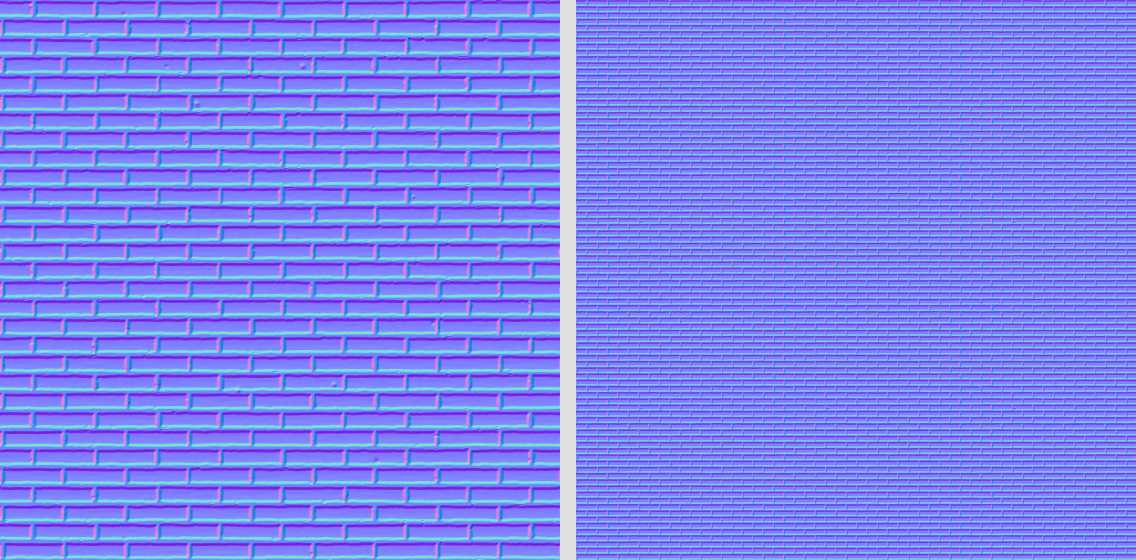
Left: one tile. Right: repeated 3 by 3.
Give the GLSL for this texture map, as a Shadertoy shader.

```glsl
const float ROWS = 30.0;
const float COLUMNS = 9.0;
const float BRICK_PITCH = ROWS / COLUMNS;   // lengths are in row heights
const float HALF_HEIGHT = 0.352;
const float HALF_JOINT = 0.108;
const float CORNER_RADIUS = 0.06;
const float BEVEL_WIDTH = 0.19;
const float BRICK_DEPTH = 0.17;
const int CHIPS = 12;

float hash(vec2 p) {
    vec3 q = fract(vec3(p.xyx) * 0.1031);
    q += dot(q, q.yzx + 33.33);
    return fract((q.x + q.y) * q.z);
}

// Value noise that wraps after a whole number of cells
float wrapNoise(vec2 p, vec2 period) {
    vec2 cell = floor(p);
    vec2 f = p - cell;
    f = f * f * f * (f * (f * 6.0 - 15.0) + 10.0);
    vec2 a = mod(cell, period);
    vec2 b = mod(cell + 1.0, period);
    return mix(mix(hash(a), hash(vec2(b.x, a.y)), f.x),
               mix(hash(vec2(a.x, b.y)), hash(b), f.x), f.y);
}

float scaledNoise(vec2 p, vec2 frequency) {
    return wrapNoise(p * frequency, ROWS * frequency);
}

// Signed distance to the brick outline, negative inside
float brickDistance(vec2 p) {
    float row = mod(floor(p.y), ROWS);
    float u = p.x / BRICK_PITCH - mix(0.04, 0.54, mod(row, 2.0));

    // Each vertical joint shifts and changes width a little
    float joint = floor(u + 0.5);
    vec2 jointId = vec2(mod(joint, COLUMNS), row);
    float shift = (hash(jointId + 7.0) - 0.5) * 0.11;
    float halfJoint = HALF_JOINT + (hash(jointId + 51.0) - 0.5) * 0.04;
    float fromJoint = abs((u - joint) * BRICK_PITCH - shift);

    // Each brick sits slightly high, low or tilted
    vec2 brickId = vec2(mod(floor(u), COLUMNS), row);
    float tilt = (hash(brickId + 83.0) - 0.5) * 0.02;
    float lift = (hash(brickId + 29.0) - 0.5) * 0.035;
    float y = fract(p.y) - 0.5 + lift + tilt * (fract(u) - 0.5) * BRICK_PITCH;

    vec2 q = vec2(halfJoint - fromJoint, abs(y) - HALF_HEIGHT) + CORNER_RADIUS;
    return length(max(q, 0.0)) + min(max(q.x, q.y), 0.0) - CORNER_RADIUS;
}

// Uneven outline with occasional mortar lumps
float edgeWear(vec2 p) {
    float wobble = (scaledNoise(p, vec2(2.0)) - 0.5) * 0.045;
    float rough = (scaledNoise(p, vec2(6.0)) - 0.5) * 0.02;
    float lump = smoothstep(0.82, 1.0, scaledNoise(p + 5.0, vec2(3.0))) * 0.06;
    return wobble + rough - lump;
}

// Sparse pits and crumbs scattered over the wall
float chipHeight(vec2 p) {
    float height = 0.0;
    for (int i = 0; i < CHIPS; i++) {
        float id = float(i);
        vec2 centre = vec2(hash(vec2(id, 3.0)), hash(vec2(id, 17.0)));
        vec2 d = (fract(p / ROWS - centre + 0.5) - 0.5) * ROWS;
        d.x += 0.4 * d.y * (hash(vec2(id, 71.0)) - 0.5);
        float radius = mix(0.05, 0.14, hash(vec2(id, 41.0)));
        float side = hash(vec2(id, 59.0)) < 0.5 ? -1.0 : 1.0;
        height += side * 0.7 * radius * exp(-dot(d, d) / (radius * radius));
    }
    return height;
}

float brickMask(float distance) {
    return smoothstep(-0.5 * BEVEL_WIDTH, 0.5 * BEVEL_WIDTH, -distance);
}

float wallHeight(vec2 p) {
    float face = brickMask(brickDistance(p) + edgeWear(p));
    float y = fract(p.y) - 0.5;
    float crown = -0.2 * y * y * face;
    float grain = scaledNoise(p, vec2(1.0, 6.0)) * 0.008
                + scaledNoise(p, vec2(4.0, 5.0)) * 0.005;
    return BRICK_DEPTH * face + crown + grain + chipHeight(p);
}

vec2 heightSlope(vec2 p, float stepSize) {
    vec2 e = vec2(stepSize, 0.0);
    return vec2(wallHeight(p + e.xy) - wallHeight(p - e.xy),
                wallHeight(p + e.yx) - wallHeight(p - e.yx)) / (2.0 * stepSize);
}

void mainImage(out vec4 fragColor, in vec2 fragCoord) {
    vec2 p = fragCoord / iResolution.xy * ROWS;
    vec2 slope = heightSlope(p, 0.028);

    // Mortar leans softly left; green follows the downward axis
    float mortar = 1.0 - brickMask(brickDistance(p));
    vec2 lean = vec2(-0.14, 0.06) * mortar;
    vec3 normal = normalize(vec3(vec2(-0.85, 1.0) * slope + lean, 1.0));

    fragColor = vec4(normal * 0.5 + 0.5, 1.0);
}
```
